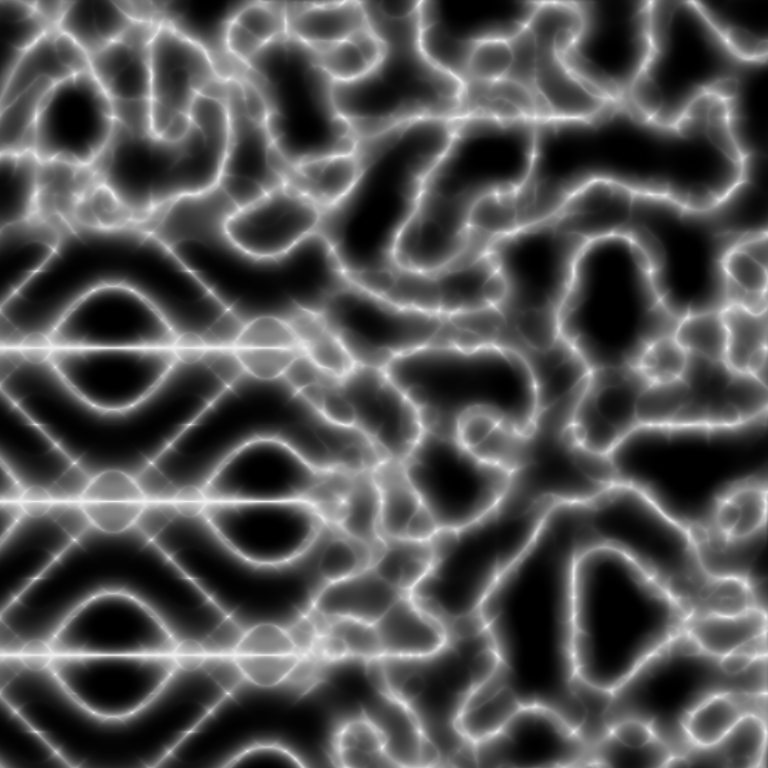
Reproduce this pattern procedurally as a Shadertoy shader.

```glsl
// Glowing web of pale filaments around black pockets: a ridged multifractal.
// Each octave folds a signed field at zero; finer ridges show only on coarser ones.
// The field turns from a regular lattice at lower left into gradient noise.

const float PI = 3.14159265;
const float CELLS = 10.0;          // noise cells across the canvas
const float LATTICE_SHIFT = 1.47;  // places a ring centre near the corner
const int OCTAVES = 4;

// Integer hash of a cell, 0 to 1
float hashCell(ivec2 cell, uint seed) {
    uvec2 q = uvec2(cell + 4096);
    uint h = q.x * 1597334677u ^ q.y * 3812015801u ^ seed * 2654435769u;
    h = (h ^ (h >> 15)) * 2246822519u;
    h = (h ^ (h >> 13)) * 3266489917u;
    h ^= h >> 16;
    return float(h >> 8) / 16777216.0;
}

// Slope of one lattice corner, in one of eight directions
float cornerSlope(ivec2 cell, vec2 offset, uint seed) {
    float angle = floor(hashCell(cell, seed) * 8.0) * PI / 4.0;
    return dot(vec2(cos(angle), sin(angle)), offset);
}

float gradientNoise(vec2 p, uint seed) {
    ivec2 cell = ivec2(floor(p));
    vec2 f = fract(p);
    vec2 u = f * f * f * (f * (f * 6.0 - 15.0) + 10.0);
    float a = cornerSlope(cell, f, seed);
    float b = cornerSlope(cell + ivec2(1, 0), f - vec2(1, 0), seed);
    float c = cornerSlope(cell + ivec2(0, 1), f - vec2(0, 1), seed);
    float d = cornerSlope(cell + ivec2(1, 1), f - vec2(1, 1), seed);
    return mix(mix(a, b, u.x), mix(c, d, u.x), u.y);
}

// Zero along diagonals, along rings inside the diamonds, and along rows
float latticeField(vec2 p, float ringLevel) {
    vec2 wave = cos(p * PI / 2.0);
    float diamond = wave.x + wave.y;
    return sin(p.y * PI / 2.0) * diamond * (ringLevel - abs(diamond));
}

// Bright crest where the field crosses zero, black far from it
float ridge(float field, float softness) {
    float crest = max(1.0 - sqrt(field * field + softness * softness), 0.0);
    return crest * crest;
}

float ridgedFractal(vec2 p, float disorder) {
    float total = 0.0, weight = 1.0, amplitude = 0.54;
    for (int i = 0; i < OCTAVES; i++) {
        float noise = 2.15 * gradientNoise(p, uint(i) + 7u);
        float regular = 2.1 * latticeField(p, 1.31);
        weight *= ridge(mix(regular, noise, disorder), 0.025);
        total += amplitude * weight;
        amplitude *= 0.5;
        p *= 2.0;
    }
    return total;
}

void mainImage(out vec4 fragColor, in vec2 fragCoord) {
    vec2 uv = fragCoord / iResolution.xy;
    float disorder = smoothstep(0.34, 0.48, max(uv.x, uv.y - 0.3));
    float glow = ridgedFractal(uv * CELLS - LATTICE_SHIFT, disorder);
    fragColor = vec4(vec3(glow), 1.0);
}
```
